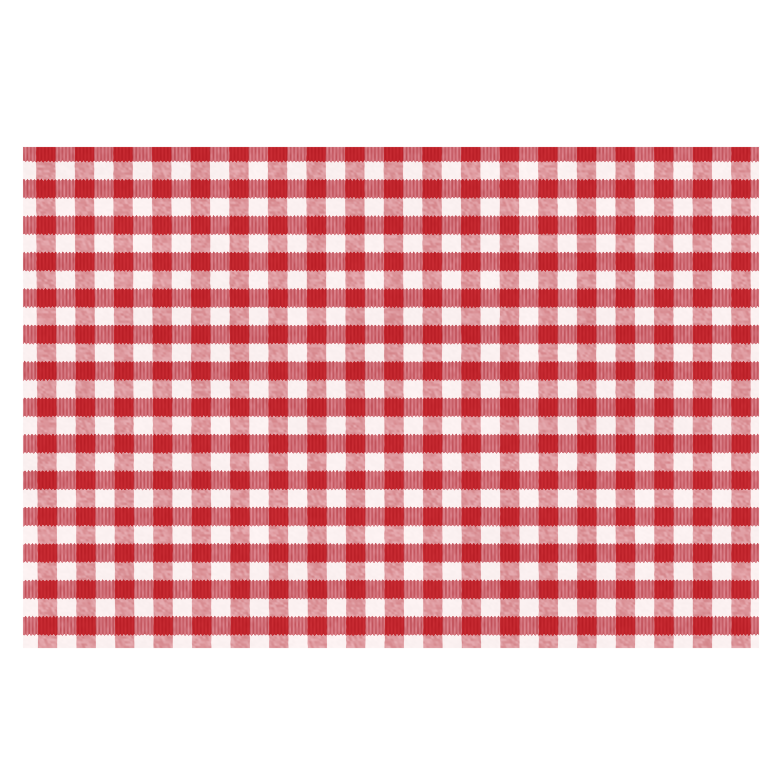
Give the GLSL for this pattern, as a WebGL 2 fragment shader.

```glsl
#version 300 es
precision highp float;
// Red and white woven gingham cloth lying on a plain white ground.

#define CLOTH_MIN vec2(0.0300, 0.1562)
#define CLOTH_MAX vec2(0.9883, 0.8086)
#define PERIOD vec2(0.05029, 0.04742)  // size of one check repeat
#define STRIPE_START vec2(0.0470, 0.1732)
#define STRIPE_SHARE 0.5               // coloured part of each repeat
#define SKEW 0.0026                    // drift of columns at lower left
#define RIBS 11.0                      // warp ribs per repeat
#define EDGE_SOFTNESS 0.0009
#define WEAVE_STRENGTH 1.0

uniform vec2 u_resolution;
out vec4 outColor;

const vec3 GROUND = vec3(1.0);
const vec3 WHITE_CLOTH = vec3(0.985, 0.945, 0.945);
const vec3 PALE_RED = vec3(0.87, 0.60, 0.62);    // column on white
const vec3 MEDIUM_RED = vec3(0.81, 0.42, 0.455); // row on white
const vec3 DEEP_RED = vec3(0.755, 0.145, 0.175); // crossing

float hash(vec2 p) {
  vec3 q = fract(p.xyx * vec3(0.1031, 0.1030, 0.0973));
  q += dot(q, q.yzx + 33.33);
  return fract((q.x + q.y) * q.z);
}

float noise(vec2 p) {
  vec2 i = floor(p);
  vec2 f = fract(p);
  f = f * f * (3.0 - 2.0 * f);
  float low = mix(hash(i), hash(i + vec2(1, 0)), f.x);
  float high = mix(hash(i + vec2(0, 1)), hash(i + vec2(1, 1)), f.x);
  return mix(low, high, f.y);
}

// Soft coverage of the half-plane where distance is positive
float coverage(float distance, float blur) {
  return smoothstep(-blur, blur, distance);
}

// Repeating stripe; t counts repeats and each stripe begins at an integer
float stripe(float t, float period, float blur) {
  float fromCentre = abs(fract(t - 0.5 * STRIPE_SHARE + 0.5) - 0.5);
  return coverage((0.5 * STRIPE_SHARE - fromCentre) * period, blur);
}

void main() {
  vec2 p = gl_FragCoord.xy / u_resolution;
  float pixel = 1.0 / min(u_resolution.x, u_resolution.y);
  float blur = max(EDGE_SOFTNESS, 0.7 * pixel);

  // Check coordinates with a slight drift of the columns
  vec2 size = CLOTH_MAX - CLOTH_MIN;
  vec2 corner = clamp((CLOTH_MAX - p) / size, 0.0, 1.0);
  vec2 skewed = p - vec2(SKEW * corner.x * corner.y, 0.0);
  vec2 cell = (skewed - STRIPE_START) / PERIOD;

  // Thread texture: upright ribs and a fine slanted grain
  float rib = cos(6.2831853 * RIBS * cell.x);
  float grain = noise(vec2(cell.x * 14.0 + cell.y * 5.0, cell.y * 15.0)) - 0.5;
  float broken = noise(cell * vec2(RIBS * 2.0, 7.0)) - 0.5;
  float fade = noise(cell * 0.7 + 17.0) - 0.5;

  // Rows have toothed edges where the ribs end
  vec2 wobble = vec2(0.012 * (noise(cell * vec2(1.0, 9.0)) - 0.5),
                     0.018 * rib + 0.02 * broken);
  float column = stripe(cell.x + wobble.x, PERIOD.x, blur);
  float row = stripe(cell.y + wobble.y, PERIOD.y, blur);

  // Each of the four weave areas has its own texture
  vec3 plain = WHITE_CLOTH + WEAVE_STRENGTH * 0.016 * grain;
  vec3 pale = PALE_RED + WEAVE_STRENGTH * vec3(0.07, 0.15, 0.15) * grain;
  vec3 medium = MEDIUM_RED + WEAVE_STRENGTH * vec3(0.035, 0.07, 0.07)
              * (rib + 1.2 * broken);
  vec3 deep = DEEP_RED + WEAVE_STRENGTH * vec3(0.022, 0.018, 0.018)
            * (rib + broken);
  vec3 cloth = mix(mix(plain, pale, column), mix(medium, deep, column), row);
  cloth += 0.015 * fade;

  // Cut edge of the cloth
  vec2 inside = min(p - CLOTH_MIN, CLOTH_MAX - p);
  float mask = coverage(min(inside.x, inside.y), 0.7 * pixel);
  outColor = vec4(mix(GROUND, clamp(cloth, 0.0, 1.0), mask), 1.0);
}
```
